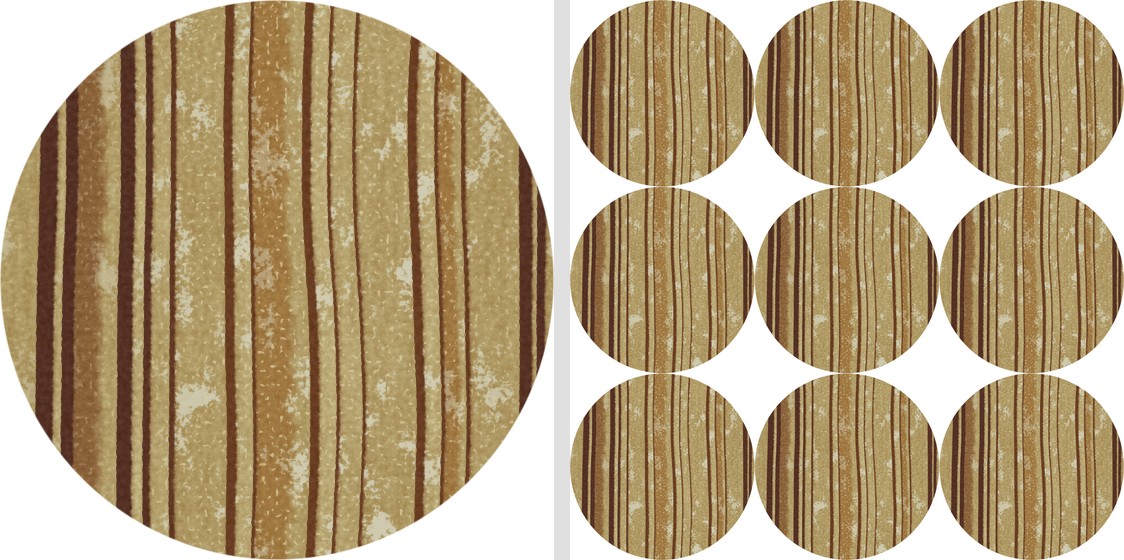
Left: one tile. Right: repeated 3 by 3.
Write a WebGL 1 fragment shader that draws this texture.

```glsl
precision highp float;
// A round window on white showing weathered upright wooden slats with dark gaps.
// Slat edges follow a golden-ratio sequence; wrapped gradient noise adds grain,
// bright specks and pale powdery patches. Everything repeats over the unit tile.
uniform vec2 u_resolution;

const float TAU = 6.28318;
const float SLATS = 15.0;
const vec3 WHITE = vec3(1.0);
const vec3 TAN = vec3(0.67, 0.58, 0.37);
const vec3 STRAW = vec3(0.75, 0.69, 0.49);
const vec3 POWDER = vec3(0.82, 0.81, 0.72);
const vec3 SPECK = vec3(0.86, 0.81, 0.64);
const vec3 BROWN = vec3(0.52, 0.36, 0.21);
const vec3 OCHRE = vec3(0.60, 0.42, 0.20);
const vec3 GAP_DARK = vec3(0.33, 0.19, 0.14);
const vec3 GAP_RUST = vec3(0.41, 0.24, 0.13);

vec2 gradientAt(vec2 cell, vec2 period) {
  vec2 c = mod(cell, period);
  float a = TAU * fract(sin(dot(c, vec2(127.1, 311.7))) * 43758.5);
  return vec2(cos(a), sin(a));
}

// Gradient noise on the unit tile with a whole number of cells per side
float wrapNoise(vec2 uv, vec2 cells) {
  vec2 p = uv * cells;
  vec2 i = floor(p);
  vec2 f = p - i;
  vec2 s = f * f * f * (f * (f * 6.0 - 15.0) + 10.0);
  vec2 e = vec2(1.0, 0.0);
  float a = dot(gradientAt(i, cells), f);
  float b = dot(gradientAt(i + e.xy, cells), f - e.xy);
  float c = dot(gradientAt(i + e.yx, cells), f - e.yx);
  float d = dot(gradientAt(i + e.xx, cells), f - e.xx);
  return mix(mix(a, b, s.x), mix(c, d, s.x), s.y);
}

float golden(float id) { return fract(id * 0.618); }

float slatEdge(float id) {
  return (id + 0.8 * golden(id)) / SLATS - 0.03;
}

// 1 on the shadowed left part of the tile, 0 on the bright part
float shadowSide(float x) {
  return pow(0.5 + 0.5 * cos(TAU * (x - 0.1)), 3.0);
}

float gapWidth(float id) {
  return 0.0045 + 0.010 * step(0.6, golden(id)) + 0.016 * shadowSide(slatEdge(id));
}

// Slat number, distance to its left edge, distance to its right edge
vec3 findSlat(float x) {
  vec3 slat = vec3(0.0, 1.0, 1.0);
  for (float i = 0.0; i < SLATS; i += 1.0) {
    float toLeft = fract(x - slatEdge(i));
    if (toLeft < slat.y) slat.xy = vec2(i, toLeft);
    slat.z = min(slat.z, fract(slatEdge(i) - x));
  }
  return slat;
}

float gapMask(vec3 slat, float softness) {
  float w = gapWidth(slat.x);
  float fromLeft = 1.0 - smoothstep(w - softness, w + softness, slat.y);
  float fromRight = 1.0 - smoothstep(0.0, softness, slat.z);
  return max(fromLeft, fromRight);
}

vec3 woodColor(vec2 uv, vec3 slat, float grain, float shadow) {
  float id = slat.x;
  vec2 shifted = uv + vec2(0.0, golden(id * 3.0));
  float cloud = wrapNoise(shifted, vec2(14.0, 8.0));
  float blotch = wrapNoise(shifted, vec2(34.0, 26.0));
  float streak = wrapNoise(uv, vec2(70.0, 4.0));

  // Base tone of the slat
  float tone = 0.1 + 0.65 * golden(id) + 0.7 * grain + 0.35 * blotch + 0.4 * streak;
  vec3 color = mix(TAN, STRAW, tone);

  // Some slats are stained over their left part
  float across = slat.y / (slat.y + slat.z);
  float stained = step(0.75, fract(id * 0.4142));
  float stain = stained * (1.0 - smoothstep(0.55, 0.8, across + 0.15 * blotch));
  vec3 stainColor = mix(OCHRE, BROWN, shadow) + 0.06 * grain;
  color = mix(color, stainColor, stain * mix(0.75, 0.95, shadow));

  // Soft shade beside the gap
  float shade = 1.0 - smoothstep(0.0, 0.009, slat.y - gapWidth(id));
  color = mix(color, BROWN, 0.35 * shade);

  // Powder patches and bright specks
  float dust = cloud + 0.55 * blotch + 0.45 * grain;
  float powder = smoothstep(0.2, 0.52, dust) * mix(0.9, 0.3, shadow);
  color = mix(color, POWDER, powder * (1.0 - 0.5 * stain));
  float speck = smoothstep(0.2, 0.5, wrapNoise(uv, vec2(125.0, 120.0)));
  return mix(color, SPECK, speck * mix(0.7, 0.25, shadow));
}

void main() {
  vec2 uv = gl_FragCoord.xy / u_resolution;
  float grain = wrapNoise(uv, vec2(95.0)) + 0.6 * wrapNoise(uv, vec2(210.0));
  float shadow = shadowSide(uv.x);

  // Gentle lean and ragged slat borders
  float lean = 0.007 * sin(TAU * uv.y) * (0.3 - cos(TAU * (uv.x - 0.15)));
  float x = uv.x - lean + 0.003 * wrapNoise(uv, vec2(6.0, 5.0)) + 0.002 * grain;
  vec3 slat = findSlat(x);

  vec3 gapColor = mix(GAP_RUST, GAP_DARK, smoothstep(0.0, 0.6, shadow)) + 0.05 * grain;
  vec3 color = mix(woodColor(uv, slat, grain, shadow), gapColor, gapMask(slat, 0.0028));

  // Round window
  float blur = 1.0 / min(u_resolution.x, u_resolution.y);
  float outside = smoothstep(-blur, blur, length(uv - 0.5) - 0.499);
  gl_FragColor = vec4(mix(color, WHITE, outside), 1.0);
}
```
